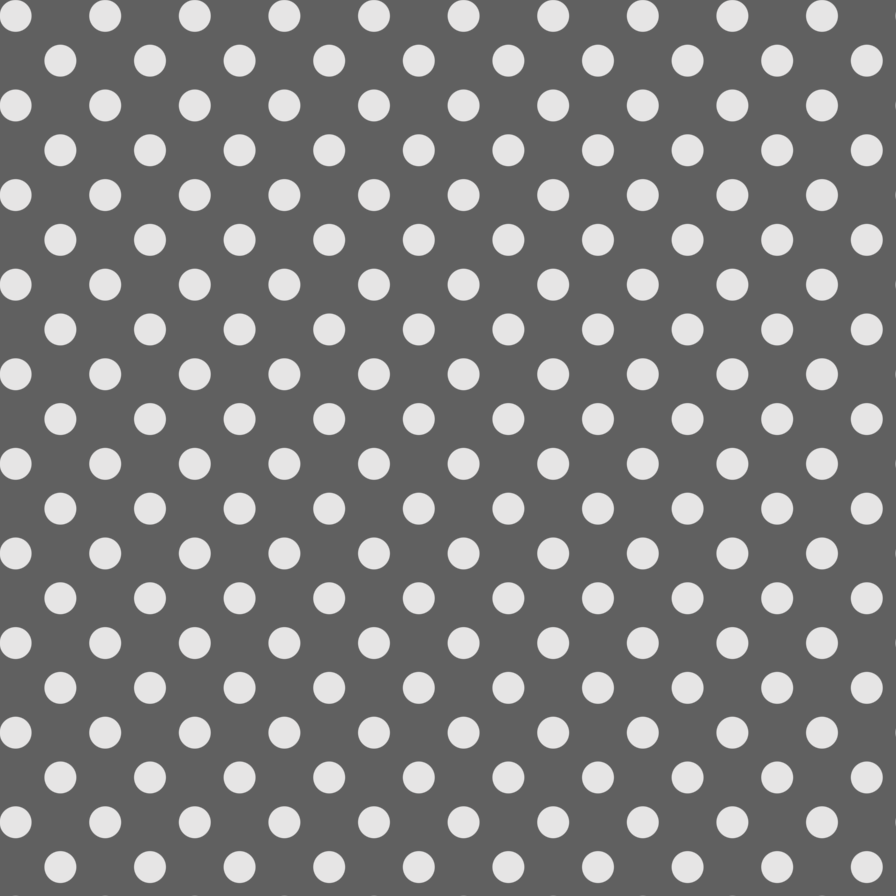
Reproduce this pattern procedurally as a three.js fragment shader.

```glsl
varying vec2 vUv;

// Distance from p to the nearest point of the unit grid
float gridDistance(vec2 p) {
  return length(fract(p + 0.5) - 0.5);
}

void main() {
  vec3 ground = vec3(0.378, 0.378, 0.378);
  vec3 dotColor = vec3(0.902, 0.898, 0.898);

  // Ten cells each way, first dot near the upper left corner
  vec2 cell = vUv * 10.0 - vec2(0.174, -0.177);

  // Two grids, half a cell apart, make the staggered rows
  float dist = min(gridDistance(cell), gridDistance(cell + 0.5));

  float coverage = 1.0 - smoothstep(0.168, 0.188, dist);
  gl_FragColor = vec4(mix(ground, dotColor, coverage), 1.0);
}
```
